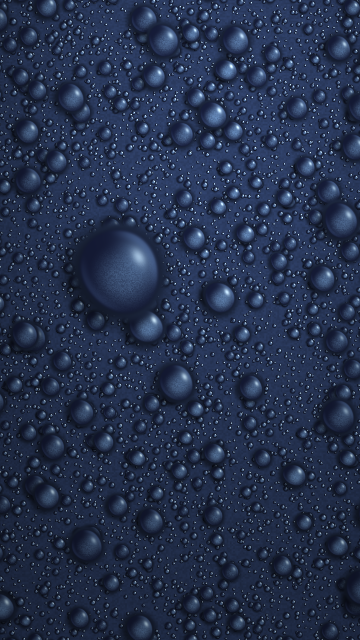
Reproduce this texture procedurally as a WebGL 2 fragment shader.

```glsl
#version 300 es
precision highp float;
// Water drops of many sizes beaded on a dark blue surface, lit from the upper right.

uniform vec2 u_resolution;
out vec4 outColor;

const vec3 GROUND = vec3(0.136, 0.186, 0.302);
const vec3 DEEP = vec3(0.066, 0.086, 0.175);
const vec3 SHEEN = vec3(0.335, 0.455, 0.605);
const vec3 GLINT = vec3(0.780, 0.880, 0.940);
const vec2 LIGHT = vec2(0.80, 0.60);

float hash(vec2 p) {
    return fract(sin(dot(p, vec2(127.1, 311.7))) * 43758.5453);
}

mat2 rotation(float angle) {
    float c = cos(angle), s = sin(angle);
    return mat2(c, s, -s, c);
}

float valueNoise(vec2 p) {
    vec2 cell = floor(p), f = fract(p);
    f = f * f * (3.0 - 2.0 * f);
    return mix(mix(hash(cell), hash(cell + vec2(1, 0)), f.x),
               mix(hash(cell + vec2(0, 1)), hash(cell + vec2(1, 1)), f.x), f.y);
}

// One bead: cleared ground, shadow, lens-like body, rim and glint.
vec3 paintDrop(vec3 below, vec2 offset, float radius, float seed, float pixel) {
    vec2 n = offset / radius;
    if (dot(n, n) > 4.0) return below;

    // Slightly stretched and wobbly outline, leaning to the left
    vec2 q = rotation(-0.3 - 0.7 * seed) * n * vec2(1.02 + 0.22 * seed, 1.0);
    float angle = atan(q.y, q.x);
    float d = length(q) * (1.0 + 0.025 * sin(2.0 * angle + seed * 6.0)
                               + 0.02 * sin(3.0 * angle + seed * 17.0));
    float soft = max(0.07, 0.8 * pixel / radius);
    float cover = 1.0 - smoothstep(1.0 - soft, 1.0 + soft, d);

    // Dry margin and contact shadow
    vec3 color = mix(below, GROUND, 1.0 - smoothstep(1.05, 1.3, d));
    float shadow = 1.0 - smoothstep(0.85, 1.6, length(n + 0.12 * LIGHT));
    color *= 1.0 - 0.5 * shadow;

    // Refracted light gathers low inside the bead, the edge stays dark
    float gather = 1.0 - smoothstep(0.15, 0.95, length(n - vec2(0.12, -0.16)));
    float grain = valueNoise(offset * 400.0) - 0.5;
    vec3 body = mix(DEEP, SHEEN, gather * (0.4 + 0.45 * seed + 0.25 * grain));
    float facing = dot(n, LIGHT);
    float rim = smoothstep(0.7, 0.88, d) * (1.0 - smoothstep(0.9, 1.02, d));
    body += SHEEN * rim * (0.3 * smoothstep(0.3, 0.9, facing)
                         + 0.16 * smoothstep(0.4, 0.95, -facing));

    // Glint following the lit rim, with a broad veil around it
    float spread = max(0.13, 0.65 * pixel / radius);
    vec2 h = rotation(-0.55) * (n - vec2(0.45, 0.33)) / vec2(1.0, 1.6);
    float glint = exp(-dot(h, h) / (spread * spread));
    float veil = exp(-dot(h, h) / 0.12);
    body = mix(body, SHEEN, 0.62 * veil);
    body = mix(body, GLINT, glint * (0.4 + 0.55 * seed));
    return mix(color, body, cover);
}

// One bead at most per cell of a turned grid; sizes are fractions of a cell.
vec3 paintLayer(vec3 color, vec2 p, float size, vec2 sizes, float share, float turn, float pixel) {
    mat2 grid = rotation(turn);
    vec2 g = grid * p / size;
    vec2 home = floor(g);
    for (int y = -1; y <= 1; y++) {
        for (int x = -1; x <= 1; x++) {
            vec2 id = home + vec2(x, y);
            vec2 key = id + turn * 13.0;
            if (hash(key) > share) continue;
            float pick = hash(key + 41.3);
            float radius = mix(sizes.x, sizes.y, pick * pick);
            vec2 jitter = vec2(hash(key + 7.9), hash(key + 23.1)) - 0.5;
            vec2 center = id + 0.5 + jitter * (1.04 - 2.0 * radius);
            vec2 offset = (g - center) * grid * size;
            color = paintDrop(color, offset, radius * size, hash(key + 67.7), pixel);
        }
    }
    return color;
}

void main() {
    vec2 p = gl_FragCoord.xy / u_resolution.x;
    float height = u_resolution.y / u_resolution.x;
    float pixel = 1.0 / u_resolution.x;

    // Fine mist first, larger beads over it
    vec3 color = GROUND * (0.92 + 0.2 * valueNoise(p * 220.0));
    color = paintLayer(color, p, 0.0185, vec2(0.16, 0.29), 0.70, 0.35, pixel);
    color = paintLayer(color, p, 0.031, vec2(0.18, 0.33), 0.58, 0.90, pixel);
    color = paintLayer(color, p, 0.062, vec2(0.19, 0.33), 0.56, 1.30, pixel);
    color = paintLayer(color, p, 0.115, vec2(0.20, 0.32), 0.60, 0.60, pixel);
    color = paintLayer(color, p, 0.215, vec2(0.17, 0.26), 0.38, 1.05, pixel);
    color = paintDrop(color, p - vec2(0.333, 0.577 * height), 0.116, 0.2, pixel);

    // Light pool near the top, falling off to the corners and the base
    vec2 away = (p - vec2(0.62, 0.80 * height)) * vec2(1.0, 0.75);
    float pool = exp(-1.9 * dot(away, away));
    float edge = smoothstep(0.25, 0.75, abs(p.x - 0.55));
    color *= (0.77 + 0.55 * pool) * (1.0 - 0.14 * edge);
    outColor = vec4(color, 1.0);
}
```
